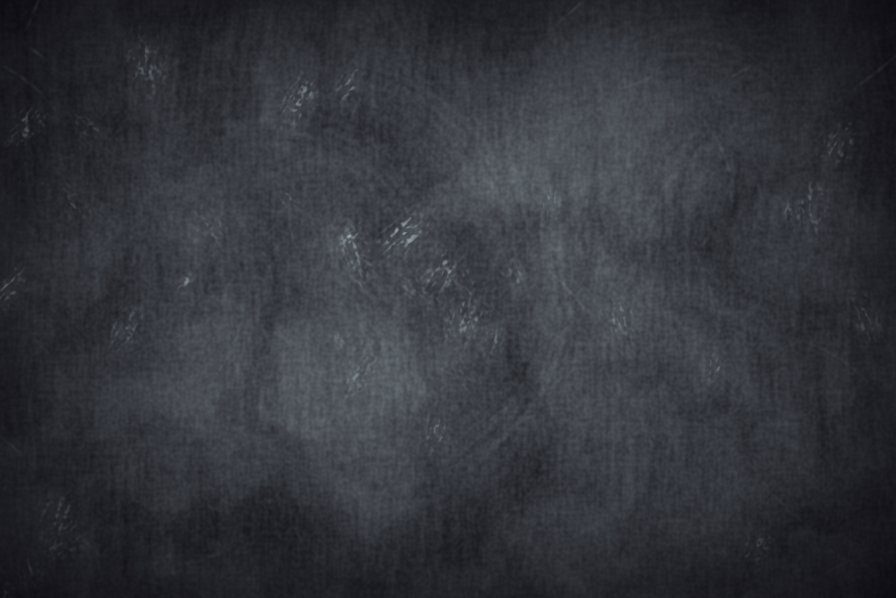
Reproduce this texture procedurally as a WebGL 2 fragment shader.

```glsl
#version 300 es
precision highp float;
// A dusty slate blackboard: wiped chalk haze, streaks, scratches and dark edges.

uniform vec2 u_resolution;
out vec4 fragColor;

vec2 hash2(vec2 p) {
  p = vec2(dot(p, vec2(127.1, 311.7)), dot(p, vec2(269.5, 183.3)));
  return fract(sin(p) * 43758.5);
}

mat2 rotation(float a) {
  float c = cos(a), s = sin(a);
  return mat2(c, s, -s, c);
}

float cornerSlope(vec2 cell, vec2 offset, vec2 f) {
  float a = 6.2832 * hash2(cell + offset).x;
  return dot(vec2(cos(a), sin(a)), f - offset);
}

// Gradient noise, about -0.7 to 0.7
float noise(vec2 p) {
  vec2 i = floor(p), f = p - i;
  vec2 u = f * f * f * (f * (f * 6.0 - 15.0) + 10.0);
  float low = mix(cornerSlope(i, vec2(0, 0), f), cornerSlope(i, vec2(1, 0), f), u.x);
  float high = mix(cornerSlope(i, vec2(0, 1), f), cornerSlope(i, vec2(1, 1), f), u.x);
  return mix(low, high, u.y);
}

float fbm(vec2 p) {
  float sum = 0.0, amp = 0.6;
  for (int i = 0; i < 6; i++) {
    sum += amp * noise(p);
    p = rotation(0.6) * p * 2.03 + 7.3;
    amp *= 0.58;
  }
  return sum;
}

// Broad curved strokes left by an eraser
float wipes(vec2 p) {
  float sum = 0.0;
  for (int i = 0; i < 9; i++) {
    vec2 h = hash2(vec2(i, 3.7)), k = hash2(vec2(i, 8.2));
    vec2 q = rotation(6.28 * k.x) * (p - h * vec2(1.5, 1.0));
    float r = length(q), angle = atan(q.y, q.x);
    float band = exp(-pow((r - 0.2 - 0.25 * k.y) / 0.05, 2.0));
    float reach = smoothstep(1.1, 0.2, abs(angle));
    sum += band * reach * (0.2 + noise(vec2(r * 95.0, angle * 4.0 + h.x * 40.0)));
  }
  return sum;
}

// Long, thin, slightly bent scratches
float scratches(vec2 p) {
  float sum = 0.0;
  for (int i = 0; i < 40; i++) {
    vec2 h = hash2(vec2(i, 21.3)), k = hash2(vec2(i, 45.1));
    vec2 q = rotation((k.x - 0.5) * 2.4) * (p - h * vec2(1.5, 1.0));
    q.x += (k.y - 0.5) * 5.0 * q.y * q.y;
    float span = 0.03 + 0.1 * k.y * k.y;
    float line = smoothstep(0.005, 0.0, abs(q.x)) * smoothstep(span, span * 0.2, abs(q.y));
    sum += line * (0.3 + h.y * 0.5) * (0.6 + 1.5 * noise(q * 60.0 + h * 50.0));
  }
  return sum;
}

// Small broken chalk dabs, the first ones gathered near the middle
float dabs(vec2 p) {
  float sum = 0.0;
  for (int i = 0; i < 40; i++) {
    vec2 h = hash2(vec2(i, 63.9)), k = hash2(vec2(i, 81.4));
    float spread = i < 15 ? 0.26 : 1.0;
    vec2 q = p - vec2(0.73, 0.48) - (h - 0.5) * vec2(1.5, 1.0) * spread;
    q = rotation((k.x - 0.5) * 1.8) * q;
    vec2 s = q / (vec2(0.017, 0.028) * (0.6 + k.y));
    float streak = smoothstep(-0.15, 0.4, noise(q * vec2(140.0, 32.0) + h * 90.0));
    float crumbs = smoothstep(-0.3, 0.35, noise(q * 120.0 + k * 70.0));
    sum += exp(-dot(s, s)) * (0.08 + streak * crumbs) * (0.25 + 0.75 * h.y * k.x);
  }
  return sum;
}

void main() {
  vec2 uv = gl_FragCoord.xy / u_resolution;
  vec2 p = gl_FragCoord.xy / u_resolution.y;

  // Light falling off toward the edges
  vec2 edge = pow(abs(uv * 2.0 - 1.0), vec2(2.6));
  float light = (1.0 - 0.57 * edge.x) * (1.0 - 0.53 * edge.y);

  // Cloudy chalk haze, thicker at the upper right
  vec2 warp = vec2(fbm(p * 2.5 + 4.0), fbm(p * 2.5 + 19.0));
  float haze = fbm(p * 4.2 + warp * 0.8 + 31.0);
  vec2 patchOffset = (p - vec2(1.0, 0.7)) / vec2(0.3, 0.22);
  float tone = 0.274 + 0.19 * haze + 0.05 * exp(-dot(patchOffset, patchOffset));

  // Upright wiping streaks in loose patches
  vec2 lean = rotation(0.12 * noise(p * 2.0)) * p;
  float patches = smoothstep(-0.3, 0.4, noise(p * 4.0 + 11.0));
  tone += patches * (0.06 * noise(lean * vec2(75.0, 7.0)) + 0.035 * noise(lean * vec2(28.0, 4.0) + 9.0));
  tone += 0.06 * wipes(p);

  // Fine weave and grain
  tone += 0.04 * noise(p * vec2(145.0, 30.0)) + 0.022 * noise(p * vec2(26.0, 135.0));
  tone += 0.05 * noise(p * 150.0 + 3.0) + 0.04 * noise(p * 83.0 + 17.0);

  tone = tone * light + 0.08 * scratches(p) + 0.42 * dabs(p) * mix(0.6, 1.0, light);
  tone = max(tone, 0.045);
  fragColor = vec4(tone * vec3(0.915, 1.0, 1.01) + vec3(0.008, 0.0, 0.022), 1.0);
}
```
